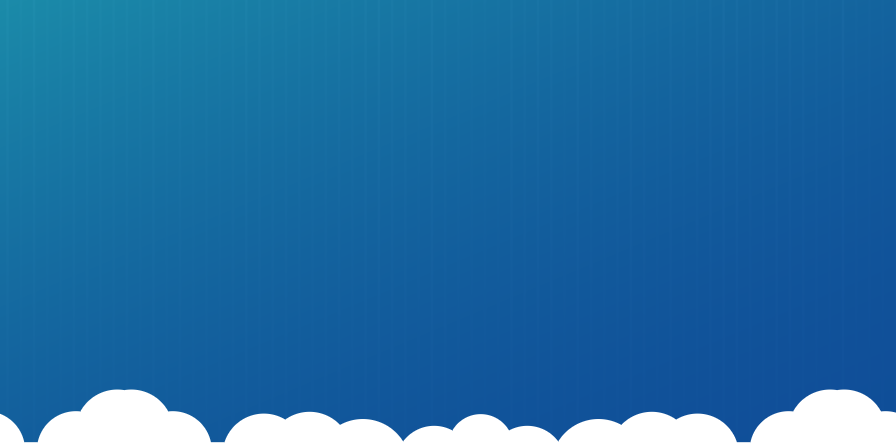
Reproduce this background procedurally as a Shadertoy shader.

```glsl
// Teal to deep blue diagonal gradient with faint vertical pinstripes above a row of white clouds.
// Lengths are in hundredths of the canvas height, measured from the lower left.

const vec3 TEAL = vec3(0.105, 0.545, 0.662);
const vec3 DEEP_BLUE = vec3(0.060, 0.305, 0.597);
const vec3 CLOUD_WHITE = vec3(1.0);

const float GRADIENT_SLOPE = 0.42;
const float STRIPE_PERIOD = 2.96;
const float STRIPE_PHASE = 0.57;
const float CLOUD_AXIS = 107.3;
const float GROUND_HEIGHT = 1.3;

float hash(float n) {
    n = fract(n * 0.1031);
    n *= n + 33.33;
    return fract(n * (n + n));
}

float circle(vec2 p, vec2 centre, float radius) {
    return length(p - centre) - radius;
}

// Tall cloud: two overlapping crowns between two shoulders
float tallCloud(vec2 p, float centreX) {
    p.x = abs(p.x - centreX);
    float crown = circle(p, vec2(1.56, 3.65), 9.4);
    float shoulder = circle(p, vec2(10.8, -0.5), 8.72);
    return min(crown, shoulder);
}

// Low cloud: three uneven lobes
float lowCloud(vec2 p) {
    float inner = circle(p, vec2(26.3, -4.1), 10.57);
    float middle = circle(p, vec2(38.2, -1.3), 9.38);
    float outer = circle(p, vec2(48.4, -1.56), 9.24);
    return min(inner, min(middle, outer));
}

// Small cloud sitting on the symmetry axis
float smallCloud(vec2 p) {
    float crown = circle(p, vec2(0.0, 0.26), 7.3);
    float shoulder = circle(p, vec2(10.4, -3.65), 8.6);
    return min(crown, shoulder);
}

// The whole row is mirrored about one vertical axis
float cloudRow(vec2 p) {
    float ground = p.y - GROUND_HEIGHT;
    p.x = abs(p.x - CLOUD_AXIS);
    float row = min(smallCloud(p), lowCloud(p));
    for (int i = 0; i < 2; i++) {
        row = min(row, tallCloud(p, 79.55 + 41.67 * float(i)));
    }
    return min(row, ground);
}

vec3 skyColor(vec2 p, vec2 size) {
    float depth = size.y - p.y + GRADIENT_SLOPE * p.x;
    float t = clamp(depth / (size.y + GRADIENT_SLOPE * size.x), 0.0, 1.0);
    return mix(TEAL, DEEP_BLUE, 1.0 - pow(1.0 - t, 1.7));
}

// Thin lines of varying strength, fading toward the ground
float pinstripes(vec2 p, float pixel) {
    float column = p.x / STRIPE_PERIOD - STRIPE_PHASE;
    float strength = mix(0.3, 1.0, hash(floor(column + 0.5) + 7.0));
    float offset = abs(fract(column + 0.5) - 0.5) * STRIPE_PERIOD;
    float line = 1.0 - smoothstep(0.1, 0.2 + pixel, offset);
    return line * strength * mix(0.4, 1.0, p.y / 100.0);
}

void mainImage(out vec4 fragColor, in vec2 fragCoord) {
    float pixel = 100.0 / iResolution.y;
    vec2 p = fragCoord * pixel;
    vec2 size = iResolution.xy * pixel;

    // Sky and stripes
    vec3 color = skyColor(p, size);
    color += 0.014 * pinstripes(p, pixel);

    // Clouds with an edge one pixel wide
    float cover = clamp(0.5 - cloudRow(p) / pixel, 0.0, 1.0);
    color = mix(color, CLOUD_WHITE, cover);

    fragColor = vec4(color, 1.0);
}
```
